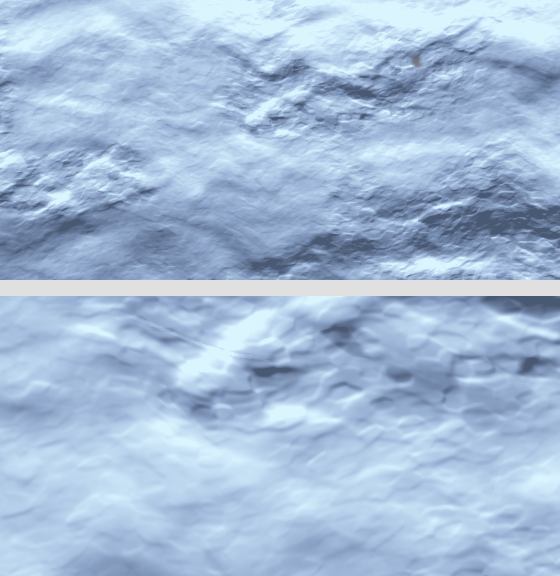
Top: the whole. Bottom: its middle third, enlarged.
Write a Shadertoy shader that draws this texture.

```glsl
// Wind-packed snow bank: crusty lumps and drifts in cool blue light from above.

const vec3 SHADOW = vec3(0.29, 0.35, 0.45);
const vec3 SNOW = vec3(0.86, 0.96, 1.0);
const vec3 BLUE_BOW = vec3(0.0, 0.06, 0.32);
const vec3 EARTH = vec3(0.36, 0.33, 0.34);

vec3 hash3(vec2 cell) {
    vec3 q = vec3(dot(cell, vec2(127.1, 311.7)),
                  dot(cell, vec2(269.5, 183.3)),
                  dot(cell, vec2(419.2, 371.9)));
    return fract(sin(q) * 43758.5);
}

mat2 rotation(float angle) {
    float c = cos(angle), s = sin(angle);
    return mat2(c, s, -s, c);
}

// Smooth cellular noise: random cell heights blended by distance, 0 to 1.
float cellular(vec2 p, float sharpness) {
    vec2 cell = floor(p);
    float total = 0.0, weights = 1e-5;
    for (int j = -1; j <= 1; j++) {
        for (int i = -1; i <= 1; i++) {
            vec2 id = cell + vec2(i, j);
            vec3 rnd = hash3(id);
            vec2 d = id + rnd.xy - p;
            float w = exp(-sharpness * dot(d, d));
            total += w * rnd.z;
            weights += w;
        }
    }
    return total / weights;
}

// Layered sines bend the lumps into drifts.
vec2 bend(vec2 p, float amount) {
    vec2 a = sin(p.yx * vec2(9.0, 5.0) + vec2(0.5, 2.1));
    vec2 b = sin(p.yx * vec2(23.0, 14.0) + a * 1.7);
    return p + amount * (a + 0.5 * b);
}

// Relief: every octave has similar slope; crust strengthens the fine ones.
float relief(vec2 p, float crust) {
    float h = 0.0, freq = 4.0;
    for (int i = 0; i < 6; i++) {
        float turn = 0.38 * sin(float(i) * 2.3 + 0.4);
        vec2 q = rotation(turn) * p * vec2(0.55, 1.0) * freq;
        float strength = i < 2 ? 0.8 : crust;
        h += strength * cellular(q + float(i) * 17.3, 7.0) / freq;
        freq *= 1.85;
    }
    return h;
}

float slopeToLight(vec2 p, vec2 light, float reach, float crust) {
    return (relief(p, crust) - relief(p + light * reach, crust)) / reach;
}

float bump(float x, float centre, float width) {
    float d = (x - centre) / width;
    return exp(-d * d);
}

// Broad light: bright crest, pale middle ledge, dim hollow near the foot.
float broadTone(vec2 p) {
    float tone = mix(0.43, 0.60, smoothstep(0.05, 0.45, p.y));
    tone += 0.34 * smoothstep(0.76, 1.0, p.y);
    tone += 0.08 * bump(p.y, 0.50 + 0.04 * sin(p.x * 4.0), 0.09);
    float hollow = 0.17 - 0.11 * bump(p.x, 1.05, 0.3) + 0.02 * sin(p.x * 11.0);
    tone -= 0.23 * bump(p.y, hollow, 0.08);
    tone -= 0.13 * bump(p.x, 1.75, 0.25) * bump(p.y, 0.63, 0.12);
    return tone;
}

void mainImage(out vec4 fragColor, in vec2 fragCoord) {
    vec2 p = fragCoord / iResolution.y;
    vec2 q = bend(p, 0.018);

    // Crusted patches alternate with smooth drifted snow
    float patches = cellular(q * vec2(3.0, 5.5) + 4.7, 5.0);
    float crust = mix(0.45, 1.25, smoothstep(0.3, 0.7, patches));
    crust *= mix(1.0, 0.55, smoothstep(0.82, 1.0, p.y));

    // Direct light and soft shade in the recesses
    float slope = slopeToLight(q, vec2(-0.3, 0.95), 0.005, crust);
    float softSlope = slopeToLight(q, vec2(0.1, 1.0), 0.03, crust);
    float tone = broadTone(q) + 0.105 * slope + 0.10 * softSlope;
    tone -= 0.12 * (patches - 0.45);

    // Small pits in the crust
    float pits = cellular(q * vec2(18.0, 30.0) + 31.0, 9.0);
    tone -= 0.20 * smoothstep(0.80, 0.96, pits) * smoothstep(0.4, 0.7, patches);

    // Fine frost grain
    tone += 0.05 * (cellular(q * vec2(70.0, 105.0), 6.0) - 0.5);
    tone = clamp(tone, 0.0, 1.0);

    vec3 colour = mix(SHADOW, SNOW, tone) + BLUE_BOW * tone * (1.0 - tone);

    // A bare clod of earth
    float clod = length((q - vec2(1.51, 0.79)) * vec2(1.0, 0.7));
    colour = mix(colour, EARTH, 0.65 * (1.0 - smoothstep(0.005, 0.028, clod)));

    fragColor = vec4(colour, 1.0);
}
```
